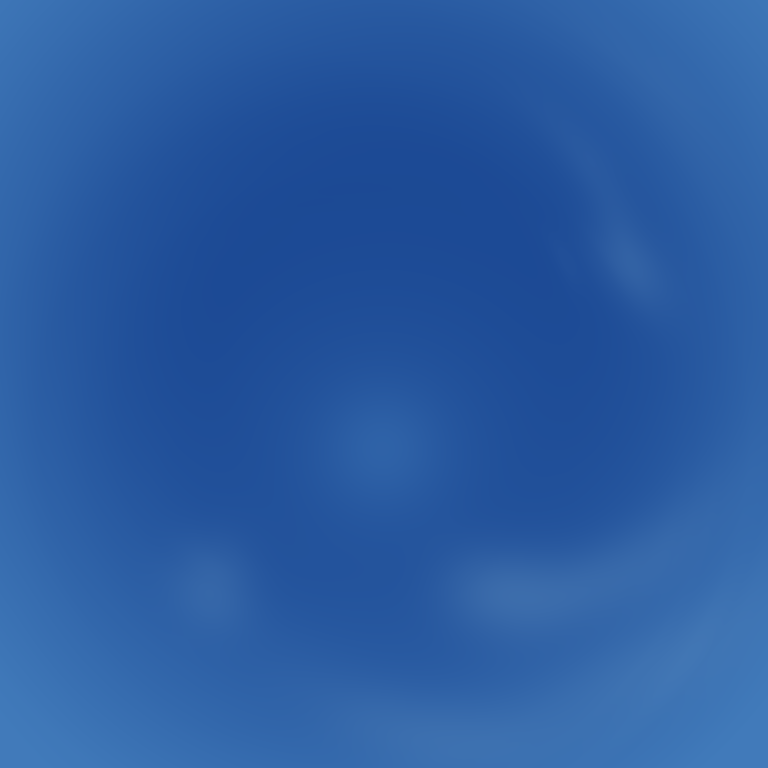
Write a WebGL 2 fragment shader that draws this background.

```glsl
#version 300 es
precision highp float;

uniform vec2 u_resolution;
out vec4 fragColor;

const vec3 DEEP_BLUE = vec3(0.108, 0.286, 0.580);
const vec3 PALE_BLUE = vec3(0.255, 0.480, 0.730);
const vec3 CLOUD = vec3(0.360, 0.550, 0.745);

float gaussian(float distance, float width) {
    float d = distance / width;
    return exp(-d * d);
}

// Signed difference of two angles, wrapped at half a turn
float angleBetween(float a, float b) {
    return atan(sin(a - b), cos(a - b));
}

// Layered sines, each octave turned and bent by the last
float layeredSines(vec2 p) {
    float sum = 0.0;
    float weight = 0.5;
    for (int i = 0; i < 4; i++) {
        p += 0.6 * sin(p.yx * 1.3 + float(i));
        sum += weight * sin(p.x) * cos(p.y);
        p = mat2(1.4, 1.1, -1.1, 1.4) * p;
        weight *= 0.5;
    }
    return sum;
}

// Soft streak on a spiral: polar = (radius, angle), size = (width, span)
float wisp(vec2 polar, vec2 center, vec2 size, float slope) {
    float turn = angleBetween(polar.y, center.y);
    float offset = polar.x - center.x - slope * turn;
    return gaussian(offset, size.x) * gaussian(turn, size.y);
}

// Pale rim around a dark ring, brighter toward the bottom
float skyLight(vec2 uv) {
    float radius = length((uv - vec2(0.5, 0.54)) * vec2(1.0, 0.95));
    float rim = smoothstep(0.2, 0.78, radius);
    float lower = 1.0 - smoothstep(0.05, 0.65, uv.y);
    return rim + 0.09 * lower;
}

float centerGlow(vec2 uv) {
    float d = length(uv - vec2(0.498, 0.418));
    return 0.23 * gaussian(d, 0.19) + 0.25 * gaussian(d, 0.075);
}

float cloudCover(vec2 polar) {
    float cover = 0.0;
    // Right side
    cover += 0.25 * wisp(polar, vec2(0.358, 0.43), vec2(0.040, 0.19), -0.08);
    cover += 0.12 * wisp(polar, vec2(0.385, 0.75), vec2(0.028, 0.34), 0.08);
    cover += 0.05 * wisp(polar, vec2(0.285, 0.60), vec2(0.012, 0.14), 0.04);
    cover += 0.10 * wisp(polar, vec2(0.520, 0.80), vec2(0.035, 0.35), 0.03);
    // Lower left
    cover += 0.25 * wisp(polar, vec2(0.340, -2.28), vec2(0.058, 0.17), 0.05);
    // Lower right
    cover += 0.31 * wisp(polar, vec2(0.315, -1.05), vec2(0.070, 0.25), 0.10);
    cover += 0.30 * wisp(polar, vec2(0.395, -0.68), vec2(0.055, 0.38), 0.17);
    cover += 0.28 * wisp(polar, vec2(0.520, -0.75), vec2(0.060, 0.34), 0.15);
    cover += 0.30 * wisp(polar, vec2(0.465, -1.42), vec2(0.055, 0.36), 0.13);
    return cover;
}

void main() {
    vec2 uv = gl_FragCoord.xy / u_resolution;
    vec2 fromCenter = uv - 0.5;
    vec2 polar = vec2(length(fromCenter), atan(fromCenter.y, fromCenter.x));

    // Streaks stretched around the center
    vec2 direction = fromCenter / max(polar.x, 0.001);
    float streaks = layeredSines(direction * 1.7 + polar.x * vec2(17.0, 11.0));
    float outer = smoothstep(0.12, 0.45, polar.x);

    float light = skyLight(uv) + centerGlow(uv) + 0.035 * streaks * outer;
    float cover = cloudCover(polar) * (1.0 + 0.25 * streaks);

    vec3 color = mix(DEEP_BLUE, PALE_BLUE, clamp(light, 0.0, 1.0));
    color = mix(color, CLOUD, clamp(cover, 0.0, 0.6));
    fragColor = vec4(color, 1.0);
}
```
